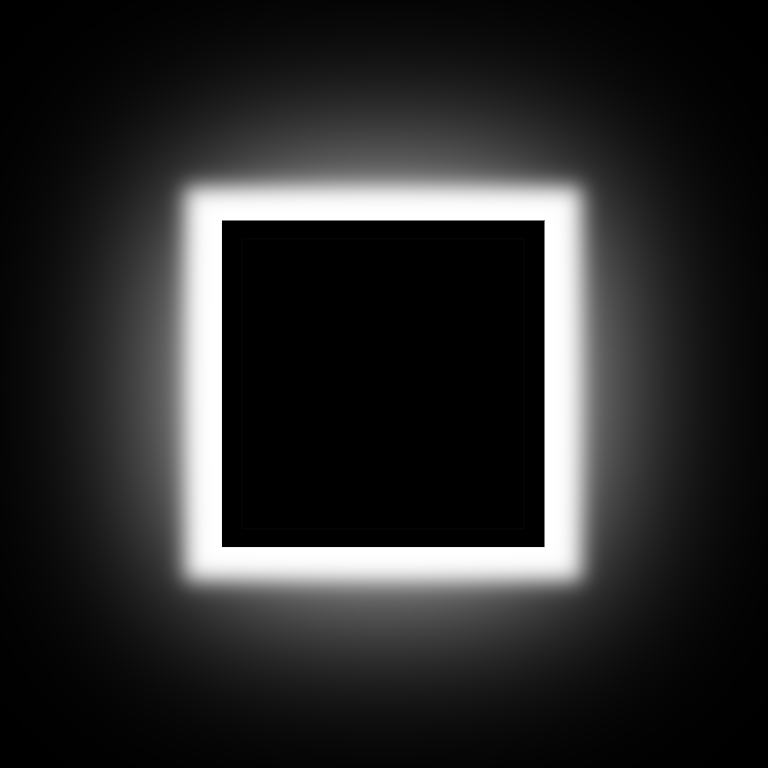
Reproduce this background procedurally as a Shadertoy shader.

```glsl
// A black square panel lit from behind by a white halo on a dark wall.
// The halo is two Gaussian-blurred boxes, one tight and one wide, screened
// together; the panel and its faint inset line come from box distances.

const vec2  CENTER      = vec2(0.499, 0.5003);
const vec2  PANEL_HALF  = vec2(0.2100, 0.2126);
const vec2  INSET_HALF  = vec2(0.1836, 0.1888);
const vec2  TIGHT_HALF  = vec2(0.2580, 0.2560);
const vec2  WIDE_HALF   = vec2(0.2500, 0.2500);
const float TIGHT_BLUR  = 0.0135;
const float WIDE_BLUR   = 0.122;
const float INSET_WIDTH = 0.0013;
const vec3  LIGHT_COLOR = vec3(1.0);
const vec3  PANEL_COLOR = vec3(0.0);
const vec3  INSET_COLOR = vec3(0.03);

// Smooth approximation of the normal cumulative distribution
vec2 gaussianStep(vec2 z) {
    z = clamp(z, -4.0, 4.0);
    return 0.5 + 0.5 * tanh(0.79788 * (z + 0.044715 * z * z * z));
}

// Coverage of a box after a Gaussian blur, separable in x and y
float blurredBox(vec2 p, vec2 halfSize, float sigma) {
    vec2 c = gaussianStep((p + halfSize) / sigma)
           - gaussianStep((p - halfSize) / sigma);
    return c.x * c.y;
}

// Signed distance to a box
float boxDistance(vec2 p, vec2 halfSize) {
    vec2 d = abs(p) - halfSize;
    return length(max(d, 0.0)) + min(max(d.x, d.y), 0.0);
}

void mainImage(out vec4 fragColor, in vec2 fragCoord) {
    vec2 p = fragCoord / iResolution.xy - CENTER;
    float pixel = 1.0 / min(iResolution.x, iResolution.y);

    // Halo: screen blend of the two blurred boxes
    float tight = blurredBox(p, TIGHT_HALF, TIGHT_BLUR);
    float wide = blurredBox(p, WIDE_HALF, WIDE_BLUR);
    vec3 color = LIGHT_COLOR * (1.0 - (1.0 - tight) * (1.0 - wide));

    // Panel with a thin inset outline
    float inset = abs(boxDistance(p, INSET_HALF)) - 0.5 * INSET_WIDTH;
    float line = clamp(0.5 - inset / pixel, 0.0, 1.0);
    vec3 panel = mix(PANEL_COLOR, INSET_COLOR, line);
    float cover = clamp(0.5 - boxDistance(p, PANEL_HALF) / pixel, 0.0, 1.0);
    color = mix(color, panel, cover);

    fragColor = vec4(color, 1.0);
}
```
